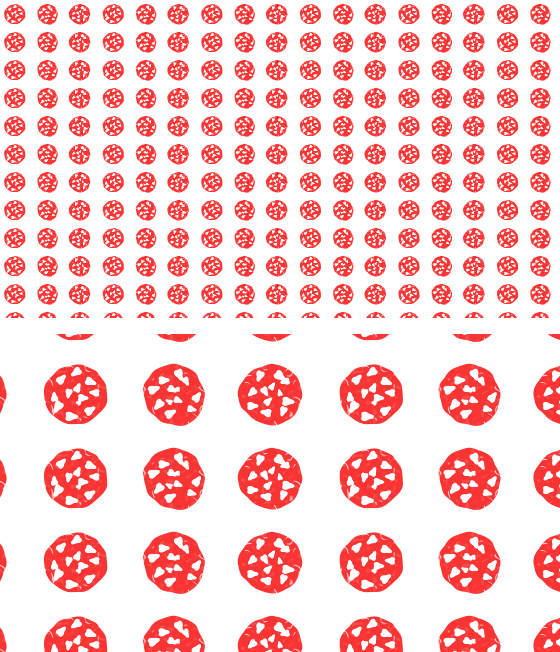
Top, the full canvas; bottom, a detail of the centre.
Reproduce this pattern procedurally as a WebGL 1 fragment shader.

```glsl
precision highp float;
// Rows of hand-stamped red discs with pale flecks, on white.
// Three disc shapes alternate by column; each has an uneven rim, two rings of
// jittered spots and thin dry scratches, all seeded by its shape number.

uniform vec2 u_resolution;

float hash(vec2 p) {
  vec3 q = fract(p.xyx * vec3(0.1031, 0.1030, 0.0973));
  q += dot(q, q.yzx + 33.33);
  return fract((q.x + q.y) * q.z);
}

vec2 gradient(vec2 cell) {
  float angle = 6.2832 * hash(cell + 50.0);
  return vec2(cos(angle), sin(angle));
}

float gradientNoise(vec2 p) {
  vec2 i = floor(p), f = fract(p);
  vec2 u = f * f * f * (f * (f * 6.0 - 15.0) + 10.0);
  vec2 e = vec2(1.0, 0.0);
  float a = dot(gradient(i), f);
  float b = dot(gradient(i + e), f - e);
  float c = dot(gradient(i + e.yx), f - e.yx);
  float d = dot(gradient(i + 1.0), f - 1.0);
  return mix(mix(a, b, u.x), mix(c, d, u.x), u.y);
}

float coverage(float dist, float pixel) {
  return clamp(0.5 - dist / pixel, 0.0, 1.0);
}

// Signed distance to the uneven rim, about one unit in radius.
float discDistance(vec2 p, float kind) {
  float angle = atan(p.y, p.x + 1e-5);
  float axis = kind == 1.0 ? 0.9 : 0.0;
  float rim = 1.0 + 0.032 * cos(2.0 * (angle - axis));
  rim -= 0.014 * kind * cos(3.0 * angle);
  rim += 0.07 * gradientNoise(normalize(p + 1e-5) * 2.2 + kind * 13.7);
  return length(p) - rim;
}

// Distance to the nearest fleck: eight around the rim, four near the middle.
float fleckDistance(vec2 p, float kind) {
  float nearest = 1.0;
  for (int i = 0; i < 12; i++) {
    float n = float(i);
    vec2 seed = vec2(n + 3.0, kind * 19.0 + 7.0);
    float r1 = hash(seed), r2 = hash(seed + 41.0), r3 = hash(seed + 83.0);
    bool outer = i < 8;
    float angle = (n + 0.6 * (r1 - 0.5)) * (outer ? 0.7854 : 1.5708) + kind * 0.9;
    float ring = outer ? 0.58 + 0.17 * r2 : 0.18 + 0.14 * r2;
    vec2 q = p - ring * vec2(cos(angle), sin(angle));

    // Turn, stretch and round off a three-cornered chip.
    float turn = 6.2832 * r3;
    float c = cos(turn), s = sin(turn);
    q = mat2(c, -s, s, c) * q * vec2(0.82, 1.18);
    float size = (outer ? 0.115 : 0.085) + 0.05 * r1;
    float corner = 1.0 + 0.2 * cos(3.0 * atan(q.y, q.x + 1e-5));
    nearest = min(nearest, length(q) - size * corner);
  }
  return nearest;
}

// Thin broken scratches that gather near the rim.
float scratches(vec2 p, float kind, float pixel) {
  vec2 q = p + kind * 23.0;
  float line = abs(gradientNoise(q * 2.6)) / 2.6;
  float gaps = smoothstep(0.05, 0.25, gradientNoise(q * 3.7 + 9.0));
  float nearRim = smoothstep(0.68, 0.86, length(p));
  return coverage(line - 0.018, max(pixel, 0.03)) * gaps * nearRim;
}

void main() {
  // Canvas widths, measured from the upper left corner.
  vec2 p = vec2(gl_FragCoord.x, u_resolution.y - gl_FragCoord.y) / u_resolution.x;
  vec2 pitch = vec2(0.05867, 0.05);
  vec2 grid = (p - vec2(0.0263, 0.0254)) / pitch;
  vec2 cell = floor(grid + 0.5);
  float kind = mod(cell.x + 0.5, 3.0) - 0.5;
  kind = floor(kind + 0.5);

  // Disc space, where the radius is one.
  float radius = 0.0183;
  vec2 local = (grid - cell) * pitch / radius;
  local.x += kind == 2.0 ? 0.06 : 0.0;
  float pixel = 1.0 / (u_resolution.x * radius);

  float ink = coverage(discDistance(local, kind), pixel);
  ink *= 1.0 - coverage(fleckDistance(local, kind), pixel);
  ink *= 1.0 - 0.75 * scratches(local, kind, pixel);

  // Slightly uneven inking.
  float grain = gradientNoise(local * 6.0 + kind * 31.0);
  ink *= 1.0 - 0.12 * smoothstep(0.1, 0.5, grain);

  gl_FragColor = vec4(mix(vec3(1.0), vec3(0.98, 0.2, 0.2), ink), 1.0);
}
```
